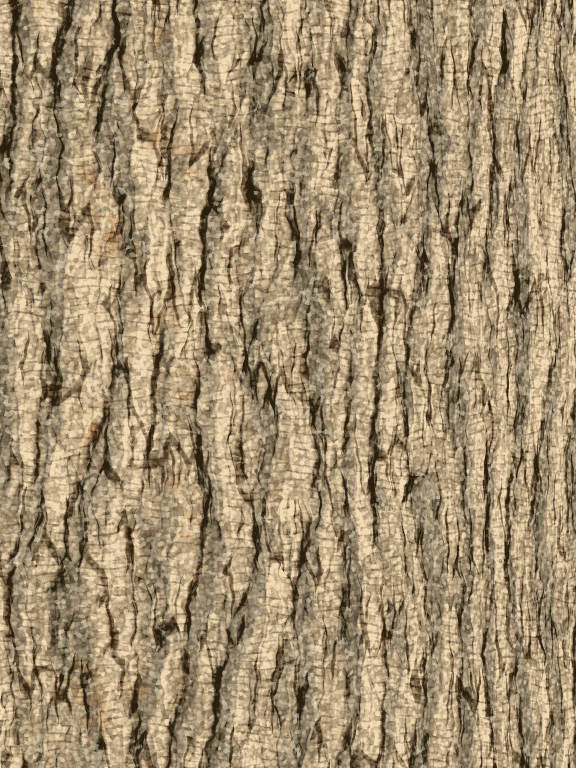
A WebGL 2 fragment shader for this texture:

```glsl
#version 300 es
precision highp float;
// Weathered tree bark: ragged upright ridges, shadowed furrows, slits and fine cross cracks.

uniform vec2 u_resolution;
out vec4 fragColor;

vec2 hash2(vec2 p) {
    vec3 q = fract(p.xyx * vec3(0.1031, 0.1030, 0.0973));
    q += dot(q, q.yzx + 33.33);
    return fract((q.xx + q.yz) * q.zy);
}

// Cellular noise: x = nearest distance, y = gap to the border, z = random value of the cell
vec3 cells(vec2 p) {
    vec2 base = floor(p);
    float nearest = 9.0, second = 9.0, id = 0.0;
    for (int j = -1; j <= 1; j++) {
        for (int i = -1; i <= 1; i++) {
            vec2 cell = base + vec2(i, j);
            float d = length(cell + hash2(cell + 50.0) - p);
            if (d < nearest) {
                second = nearest;
                nearest = d;
                id = hash2(cell + 91.0).x;
            } else {
                second = min(second, d);
            }
        }
    }
    return vec3(nearest, second - nearest, id);
}

// Layered sines bend the grain and fray its edges
vec2 warp(vec2 p) {
    p.x += 0.007 * sin(p.y * 7.0 + p.x * 5.0) + 0.004 * sin(p.y * 19.0 + p.x * 23.0 + 1.0);
    p.x += 0.0025 * sin(p.y * 61.0 - p.x * 50.0) + 0.0012 * sin(p.y * 170.0 + p.x * 90.0);
    return p;
}

float ridgeWave(vec2 p) {
    float phase = 11.0 * p.x + 0.24 * sin(4.0 * p.y + 5.0 * p.x) + 0.20 * sin(9.0 * p.y - 13.0 * p.x);
    return 0.5 + 0.5 * sin(6.2832 * (phase - 0.35 * p.y + 0.15 * sin(19.0 * p.x)));
}

// Bark relief: long ridges, tall plates, flakes and small chips
float relief(vec2 p) {
    p = warp(p);
    vec3 plate = cells(p * vec2(17.0, 3.2));
    vec3 flake = cells(p * vec2(38.0, 10.0) + 7.0);
    vec3 chip = cells(p * vec2(78.0, 30.0) + 19.0);
    float h = 0.36 * smoothstep(0.15, 0.75, ridgeWave(p));
    h += 0.17 * smoothstep(0.0, 0.22, plate.y) + 0.24 * plate.z;
    h += 0.10 * smoothstep(0.0, 0.25, flake.y) + 0.26 * flake.z;
    return h + 0.06 * smoothstep(0.0, 0.25, chip.y) + 0.18 * chip.z;
}

vec3 bark(vec2 s) {
    // The trunk turns away on the right, which packs the ridges closer
    vec2 p = vec2(s.x + 0.25 * pow(s.x, 4.0), s.y);
    vec2 w = warp(p);
    float h = relief(p);
    float nearLeft = relief(p + vec2(-0.004, 0.003));
    float farLeft = relief(p + vec2(-0.011, 0.006));
    float ridge = smoothstep(0.5, 0.85, h);

    // Light from the upper left
    float shadow = smoothstep(0.12, 0.42, max(nearLeft - h, farLeft - h - 0.05));
    float tone = 0.70 + 0.68 * (h - 0.71) + 0.60 * clamp(h - nearLeft, -0.3, 0.3);
    tone -= 0.48 * shadow;

    // Fine grain
    vec3 grain = cells(p * vec2(125.0, 150.0));
    vec3 block = cells(p * vec2(50.0, 58.0));
    tone += 0.42 * (grain.z - 0.5) - 0.20 * (grain.x - 0.45) + 0.20 * (block.z - 0.5);

    // Tapered upright slits
    vec3 split = cells(w * vec2(30.0, 6.0) + 41.0);
    float opening = 0.16 * smoothstep(0.1, 0.9, sin(23.0 * p.y + 47.0 * p.x + 2.0 * sin(31.0 * p.x)));
    tone -= 0.50 * (1.0 - smoothstep(0.4 * opening, opening + 0.01, split.y)) * step(0.01, opening);

    // Short level cracks that start and stop from block to block
    float level = 0.5 + 0.5 * sin(430.0 * p.y + 3.0 * block.z + 2.0 * sin(37.0 * p.x + 21.0 * p.y));
    tone -= 0.28 * ridge * smoothstep(0.75, 1.0, level) * smoothstep(0.2, 0.7, block.z);

    vec3 color = mix(vec3(0.21, 0.15, 0.07), vec3(0.86, 0.78, 0.64), clamp(tone, -0.05, 1.12));

    // Warm crests, grey furrows
    color += mix(vec3(-0.015, 0.0, 0.012), vec3(0.012, 0.0, -0.008), ridge);

    // Rust stains toward the left, pale lichen flecks in the furrows
    vec3 stain = cells(w * vec2(10.0, 7.0) + 3.0);
    float rust = step(0.6, stain.z) * smoothstep(0.45, 0.05, stain.x) * smoothstep(0.6, 0.0, s.x);
    color *= mix(vec3(1.0), vec3(0.84, 0.70, 0.56), rust * smoothstep(0.3, 0.8, block.z));
    float lichen = step(0.95, grain.z) * (1.0 - ridge) * (1.0 - shadow);
    return mix(color, vec3(0.74, 0.73, 0.65), 0.5 * lichen);
}

void main() {
    // Four samples per pixel smooth the edges
    vec3 sum = vec3(0.0);
    for (int k = 0; k < 4; k++) {
        vec2 offset = vec2(k % 2, k / 2) * 0.5 - 0.25;
        sum += bark((gl_FragCoord.xy + offset) / u_resolution.x);
    }
    fragColor = vec4(sum / 4.0, 1.0);
}
```
